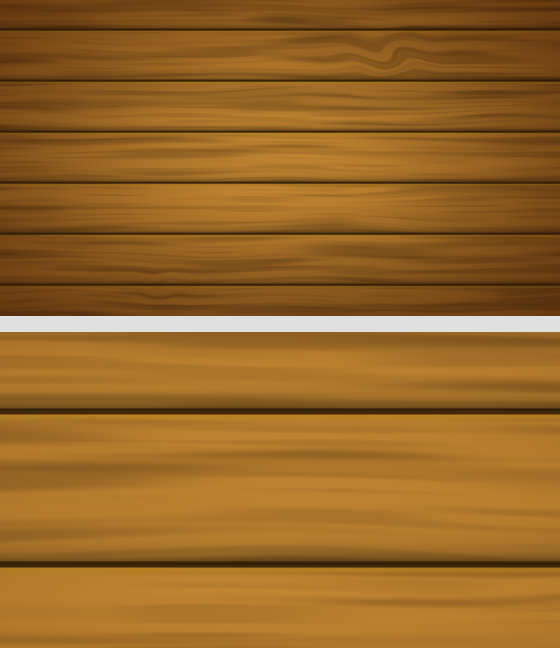
Top: the whole. Bottom: its middle third, enlarged.
A Shadertoy shader for this texture:

```glsl
#define PLANK_HEIGHT 0.1615
#define FIRST_SEAM 0.0984
#define SEAM_HALF_WIDTH 0.0032
#define GRAIN_SCALE vec2(2.6, 62.0)
#define GRAIN_DEPTH 0.34
#define LIGHT_WOOD vec3(0.79, 0.55, 0.205)
#define EDGE_WOOD vec3(0.42, 0.23, 0.06)
#define SEAM_COLOR vec3(0.19, 0.11, 0.025)
#define BEVEL_COLOR vec3(0.74, 0.53, 0.11)

float hash(vec2 p) {
    return fract(sin(dot(p, vec2(127.1, 311.7))) * 43758.5453);
}

float noise(vec2 p) {
    vec2 i = floor(p), f = fract(p);
    f = f * f * (3.0 - 2.0 * f);
    return mix(mix(hash(i), hash(i + vec2(1, 0)), f.x),
               mix(hash(i + vec2(0, 1)), hash(i + vec2(1, 1)), f.x), f.y);
}

// Vertical shift of the fibres around a knot
float knotRipple(vec2 p, vec2 center, vec2 size, float height) {
    vec2 d = (p - center) / size;
    float wave = sin(d.x * 3.2 + 0.7 * sin(d.y * 3.0) - 0.5);
    return height * wave * exp(-dot(d, d));
}

// Gentle swell at a random place along each plank
float plankSwell(vec2 p, float plank, float middle) {
    vec2 center = vec2(1.78 * hash(vec2(plank, 3.0)), middle);
    float height = 0.012 * (hash(vec2(plank, 8.0)) - 0.5);
    return knotRipple(p, center, vec2(0.22, 0.035), height);
}

// Darkness of the stretched fibres, 0 to 1
float grain(vec2 p, float plank) {
    vec2 q = p * GRAIN_SCALE + vec2(plank * 17.3, plank * 9.1);
    q.y += 1.5 * noise(vec2(p.x * 3.0, p.y * 11.0) + plank * 5.7);
    float broad = noise(q * vec2(0.6, 0.3));
    float streak = smoothstep(0.42, 0.88, noise(q));
    float fine = smoothstep(0.45, 0.95, noise(q * vec2(1.7, 2.1) + 31.0));
    return 0.3 * broad + 0.5 * streak + 0.3 * fine;
}

void mainImage(out vec4 fragColor, in vec2 fragCoord) {
    vec2 uv = fragCoord / iResolution.xy;
    vec2 p = fragCoord / iResolution.y;
    float pixel = 1.0 / iResolution.y;

    // Plank index and distances to its lower and upper seams
    float row = (p.y - FIRST_SEAM) / PLANK_HEIGHT;
    float plank = floor(row);
    float above = fract(row) * PLANK_HEIGHT;
    float below = PLANK_HEIGHT - above;
    float middle = FIRST_SEAM + (plank + 0.5) * PLANK_HEIGHT;

    // Fibres bent by knots
    vec2 q = p;
    q.y -= knotRipple(p, vec2(1.23, 0.826), vec2(0.12, 0.075), 0.028);
    q.y -= knotRipple(p, vec2(0.51, 0.095), vec2(0.085, 0.045), 0.012);
    q.y -= plankSwell(p, plank, middle);
    float dark = grain(q, plank);

    // Light pooled in the centre
    float radius = length((uv - 0.5) * vec2(1.0, 0.92));
    float falloff = smoothstep(0.0, 0.78, radius);
    vec3 color = mix(LIGHT_WOOD, EDGE_WOOD, falloff);
    color *= 0.97 + 0.06 * hash(vec2(plank, 1.0));
    color *= 1.0 - GRAIN_DEPTH * dark * vec3(0.92, 1.0, 1.08);

    // Rounded lower side of the plank
    color *= 1.0 - 0.55 * exp(-above / 0.010);

    // Lit upper rim, just under the seam
    float rim = exp(-pow((below - 0.0058) / 0.0030, 2.0));
    color = mix(color, BEVEL_COLOR * (1.0 - 0.45 * falloff), 0.7 * rim);

    // Seam line
    float seam = 1.0 - smoothstep(SEAM_HALF_WIDTH - pixel,
                                  SEAM_HALF_WIDTH + pixel, min(above, below));
    color = mix(color, SEAM_COLOR, 0.88 * seam);

    fragColor = vec4(color, 1.0);
}
```
